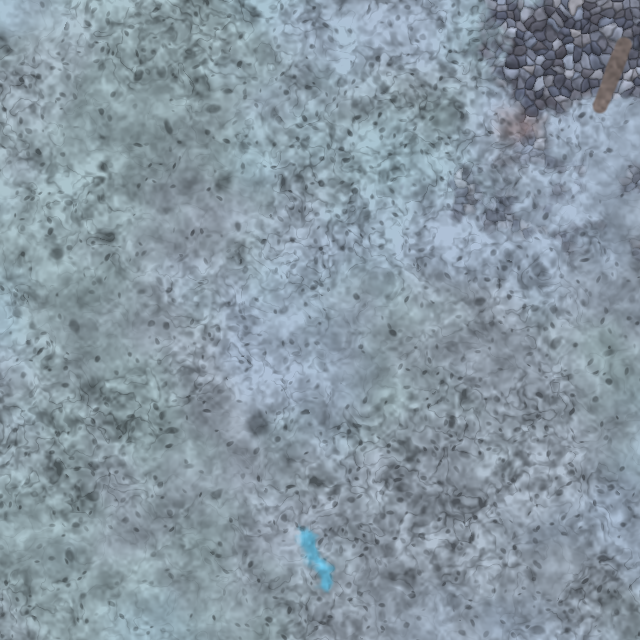
Write a Shadertoy shader that draws this texture.

```glsl
// Weathered blue-grey concrete: layered value noise for stains and grain, warped
// contour lines for curled wear, scattered elliptical pits, and a Voronoi gravel
// corner with a wood splinter, a rust stain and a dab of cyan paint.

#define CONCRETE vec3(0.543, 0.607, 0.655)
#define STAIN_CONTRAST 0.36
#define MOTTLE_CONTRAST 0.50
#define GRAIN_CONTRAST 0.52
#define CURL_DEPTH 0.17
#define PIT_DEPTH 0.36
#define GRAVEL_SCALE 66.0
#define GRAVEL_DARK vec3(0.29, 0.31, 0.36)
#define GRAVEL_LIGHT vec3(0.58, 0.62, 0.67)
#define WOOD vec3(0.44, 0.40, 0.39)
#define RUST vec3(0.46, 0.37, 0.36)
#define PAINT vec3(0.36, 0.71, 0.85)

float hash(vec2 p) {
    return fract(sin(dot(p, vec2(127.1, 311.7))) * 43758.5453);
}

vec2 hash2(vec2 p) {
    return vec2(hash(p), hash(p + 57.3));
}

float noise(vec2 p) {
    vec2 i = floor(p), f = fract(p);
    f = f * f * (3.0 - 2.0 * f);
    return mix(mix(hash(i), hash(i + vec2(1, 0)), f.x),
               mix(hash(i + vec2(0, 1)), hash(i + vec2(1, 1)), f.x), f.y);
}

float fbm(vec2 p) {
    float sum = 0.0, amp = 0.53;
    for (int k = 0; k < 4; k++) {
        sum += amp * noise(p);
        p = mat2(1.6, 1.2, -1.2, 1.6) * p + 17.0;
        amp *= 0.5;
    }
    return sum;
}

// Randomly turned elliptical pits, one candidate per cell
float pits(vec2 p, float share, float softness) {
    vec2 cell = floor(p);
    float cover = 0.0;
    for (int y = -1; y <= 1; y++)
    for (int x = -1; x <= 1; x++) {
        vec2 id = cell + vec2(x, y);
        vec2 d = p - id - hash2(id);
        float a = 6.2832 * hash(id + 9.1);
        d = mat2(cos(a), sin(a), -sin(a), cos(a)) * d;
        d.y *= 1.1 + 0.9 * hash(id + 23.7);
        float radius = mix(0.16, 0.40, hash(id + 31.9));
        float pit = 1.0 - smoothstep(-softness, softness, length(d) - radius);
        float depth = 0.4 + 0.6 * hash(id + 71.3);
        cover = max(cover, pit * depth * step(hash(id + 47.7), share));
    }
    return cover;
}

// Rounded stones with dark gaps and a lit upper side
vec3 gravel(vec2 p) {
    vec2 cell = floor(p), stone = cell, toStone = vec2(0);
    float nearest = 8.0, second = 8.0;
    for (int y = -1; y <= 1; y++)
    for (int x = -1; x <= 1; x++) {
        vec2 id = cell + vec2(x, y);
        vec2 d = id + 0.1 + 0.8 * hash2(id) - p;
        float r = length(d);
        if (r < nearest) { second = nearest; nearest = r; stone = id; toStone = d; }
        else second = min(second, r);
    }
    float tint = hash(stone + 5.5);
    vec3 color = mix(GRAVEL_DARK, GRAVEL_LIGHT, tint * tint);
    color *= mix(vec3(1.04, 0.98, 0.96), vec3(0.98, 0.99, 1.04), hash(stone + 8.2));
    color *= 1.06 - 0.3 * toStone.y;
    return color * mix(0.70, 1.05, smoothstep(0.0, 0.38, second - nearest));
}

float segment(vec2 p, vec2 a, vec2 b) {
    vec2 ab = b - a;
    return length(p - a - ab * clamp(dot(p - a, ab) / dot(ab, ab), 0.0, 1.0));
}

void mainImage(out vec4 fragColor, in vec2 fragCoord) {
    vec2 uv = fragCoord / iResolution.xy;
    vec2 warp = vec2(fbm(uv * 28.0), fbm(uv * 28.0 + 40.0)) - 0.5;
    vec2 q = uv + 0.014 * warp;

    // Broad stains and medium mottling
    float stain = fbm(q * 4.5 + 3.0) - 0.5;
    float mottle = fbm(q * 24.0 + 11.0) - 0.5;
    float wear = smoothstep(0.36, 0.62, fbm(q * 6.0 + 29.0));
    float tone = 1.035 + STAIN_CONTRAST * stain + MOTTLE_CONTRAST * mottle;
    tone += 0.07 * (0.5 - uv.x) + 0.04 * (uv.y - 0.5);

    // Fine grain and curled wear lines
    float grain = 0.55 * noise(q * 88.0) + 0.45 * noise(q * 165.0 + 7.0) - 0.5;
    tone += GRAIN_CONTRAST * grain * (0.6 + 0.6 * wear);
    float contour = abs(noise(q * 62.0 + 2.5 * warp) - 0.5);
    float curl = 1.0 - smoothstep(0.0, 0.16, contour);
    tone -= CURL_DEPTH * (curl - 0.3) * (0.25 + 0.75 * wear);

    // Small flecks, mid pits and rare soft blotches
    float dark = pits(q * 68.0, 0.14 + 0.22 * wear, 0.15);
    dark = max(dark, 0.9 * pits(q * 34.0 + 13.0, 0.10, 0.13));
    dark = max(dark, pits(q * 17.0 + 31.0, 0.07, 0.15));
    tone -= PIT_DEPTH * dark;
    vec3 color = CONCRETE * clamp(tone, 0.55, 1.25);

    // Slow drift between green, lavender and blue tints
    float drift = fbm(uv * 5.0 + 61.0) + 0.3 * (uv.x - 0.5);
    color *= mix(vec3(0.985, 1.010, 0.990), vec3(1.014, 0.988, 1.008), smoothstep(0.3, 0.7, drift));
    color *= mix(vec3(1.01, 1.0, 0.98), vec3(0.99, 1.005, 1.015), smoothstep(-0.15, 0.15, stain));

    // Gravel corner, thinning out below
    float ragged = 0.22 * (fbm(uv * 18.0 + 5.0) - 0.5);
    float corner = min(uv.x - 0.78, uv.y - 0.84) + ragged;
    float loose = min(uv.x - 0.76, 0.07 - abs(uv.y - 0.72)) + 2.0 * ragged - 0.04;
    float stones = max(smoothstep(-0.03, 0.03, corner), 0.55 * smoothstep(-0.03, 0.04, loose));
    color = mix(color, gravel(uv * GRAVEL_SCALE + 1.5 * warp) * (1.0 + 0.4 * grain), stones);

    // Rust, splinter and paint
    float rust = 1.0 - smoothstep(0.01, 0.05, length(uv - vec2(0.82, 0.80)) + 0.3 * ragged);
    color = mix(color, RUST * (1.0 + grain), 0.55 * rust);
    float splinter = segment(uv, vec2(0.975, 0.93), vec2(0.938, 0.835)) + 0.006 * warp.x;
    color = mix(color, WOOD * (1.0 + 0.5 * grain), 1.0 - smoothstep(0.010, 0.015, splinter));
    float dab = segment(uv, vec2(0.482, 0.162), vec2(0.51, 0.098)) + 0.04 * warp.x + 0.012 * grain;
    color = mix(color, PAINT * (1.0 + 0.4 * grain), 0.8 * (1.0 - smoothstep(0.006, 0.021, dab)));
    fragColor = vec4(color, 1.0);
}
```
